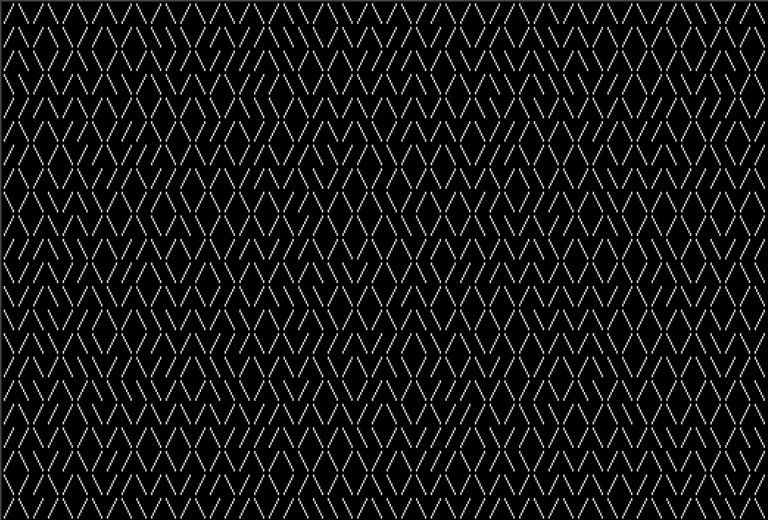
Reproduce this pattern procedurally as a Shadertoy shader.

```glsl
// Maze-like grid of stair-stepped slashes, randomly leaning left or right, on black.

// Lengths are fractions of the canvas height
const float ROW_HEIGHT   = 0.0453;
const vec2  GRID_MARGIN  = vec2(0.0030, 0.0036);  // left, top
const float BORDER_WIDTH = 0.0029;

// Glyph raster: one cell is 10 x 16 units
const vec2  GLYPH_CELL   = vec2(10.0, 16.0);
const vec2  STROKE_START = vec2(1.5, 1.0);
const vec2  STEP_SIZE    = vec2(1.0, 2.0);
const int   STEP_COUNT   = 7;

const float FLIP_CHANCE  = 0.72;  // chance that neighbours lean opposite ways
const float SOFTNESS     = 1.2;   // filter width in pixels
const vec3  INK          = vec3(0.92);
const vec3  BORDER       = vec3(0.28);

float hash(vec2 p) {
    return fract(sin(dot(p, vec2(127.1, 311.7))) * 43758.5453);
}

// Fraction of a filter box centred on p that lies between lo and hi
float boxCoverage(vec2 p, vec2 lo, vec2 hi, float width) {
    vec2 overlap = min(p + 0.5 * width, hi) - max(p - 0.5 * width, lo);
    overlap = clamp(overlap / width, 0.0, 1.0);
    return overlap.x * overlap.y;
}

// Walk along the row, flipping the lean at random columns
bool leansRight(vec2 cell) {
    bool lean = hash(vec2(cell.y, 91.0)) < 0.6;
    for (float column = 1.0; column <= cell.x; column++) {
        if (hash(vec2(column, cell.y)) < FLIP_CHANCE) lean = !lean;
    }
    return lean;
}

// Rising staircase of small blocks
float slash(vec2 p, float width) {
    float ink = 0.0;
    for (int i = 0; i < STEP_COUNT; i++) {
        vec2 corner = STROKE_START + float(i) * STEP_SIZE;
        ink += boxCoverage(p, corner, corner + STEP_SIZE, width);
    }
    return min(ink, 1.0);
}

void mainImage(out vec4 fragColor, in vec2 fragCoord) {
    float pixel = 1.0 / iResolution.y;
    vec2 fromTopLeft = vec2(fragCoord.x, iResolution.y - fragCoord.y) * pixel;

    // Cells count rightward and downward; glyphs are drawn upward
    float unit = ROW_HEIGHT / GLYPH_CELL.y;
    vec2 grid = (fromTopLeft - GRID_MARGIN) / (unit * GLYPH_CELL);
    vec2 local = fract(grid);
    vec2 glyph = vec2(local.x, 1.0 - local.y) * GLYPH_CELL;
    if (!leansRight(floor(grid))) glyph.x = GLYPH_CELL.x - glyph.x;

    vec3 color = INK * slash(glyph, SOFTNESS * pixel / unit);

    // Thin frame along the left and top edges
    float edge = min(fromTopLeft.x, fromTopLeft.y);
    float frame = clamp((BORDER_WIDTH - edge) / pixel + 0.5, 0.0, 1.0);
    color = mix(color, BORDER, frame);

    fragColor = vec4(color, 1.0);
}
```
